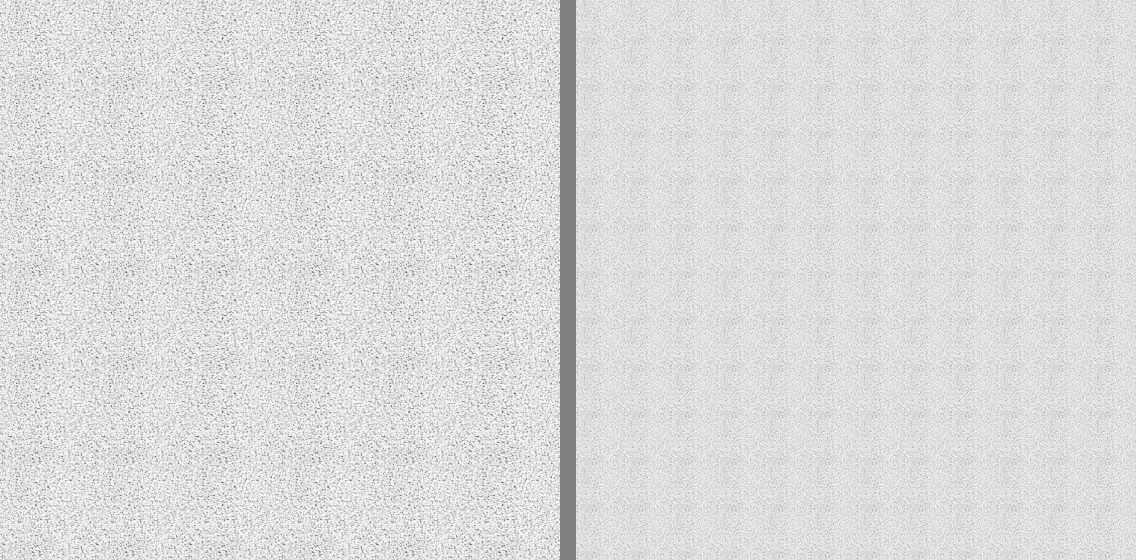
Left, the tile; right, the same tile 2 across and 2 down.
Reproduce this texture procedurally as a Shadertoy shader.

```glsl
// Fine pale plaster: tiny dark pits scattered densely over a near-white ground.
// Wrapping random lattices are filtered into grain of unit variance, then shaped
// into a long dark tail. A faintly banded tile repeats six times each way.

const float TAU = 6.2831853;

// Integer hash: three uniform values per cell and layer.
vec3 hash3(vec2 cell, uint layer) {
    uvec3 v = uvec3(uvec2(cell), layer) * 1664525u + 1013904223u;
    v.x += v.y * v.z; v.y += v.z * v.x; v.z += v.x * v.y;
    v ^= v >> 16u;
    v.x += v.y * v.z; v.y += v.z * v.x; v.z += v.x * v.y;
    return vec3(v >> 8u) / 16777216.0;
}

// Bell-shaped random value with zero mean and unit variance.
float bellRandom(vec2 cell, uint layer) {
    return 2.0 * (dot(hash3(cell, layer), vec3(1.0)) - 1.5);
}

// Smooth wrapping grain; a wide negative ring keeps the pits evenly spaced.
float grain(vec2 tile, vec2 cells, float ring, uint layer) {
    vec2 q = tile * cells;
    vec2 base = floor(q);
    float sum = 0.0, power = 0.0;
    for (int y = -2; y <= 2; y++) {
        for (int x = -2; x <= 2; x++) {
            vec2 cell = base + vec2(x, y);
            vec2 d = cell + 0.5 - q;
            float r2 = dot(d, d);
            float weight = exp(-1.4 * r2) - ring * exp(-0.45 * r2);
            sum += weight * bellRandom(mod(cell, cells), layer);
            power += weight * weight;
        }
    }
    return sum * inversesqrt(power);
}

void mainImage(out vec4 fragColor, in vec2 fragCoord) {
    vec2 tile = fract(fragCoord / iResolution.xy * 6.0);

    // Pits, slightly wider than tall
    float height = grain(tile, vec2(94.0, 112.0), 0.21, 1u);

    // Soft blotches, a broad dark column and a narrow dark row in each tile
    float column = cos(TAU * (tile.x - 0.23));
    float row = exp(6.0 * (cos(TAU * (tile.y - 0.10)) - 1.0));
    height += 0.05 * grain(tile, vec2(7.0, 8.0), 0.0, 2u);
    height -= 0.11 * column + 0.20 * (row - 0.166);

    // Rank the height between 0 and 1; its logarithm gives the dark tail,
    // and a gentle slope keeps the brightest grains apart
    float rank = 1.0 / (1.0 + exp(-height * (1.6 + 0.11 * height * height)));
    float shade = 0.929 + 0.026 * height + 0.058 * log(rank);

    fragColor = vec4(vec3(clamp(shade, 0.0, 1.0)), 1.0);
}
```
